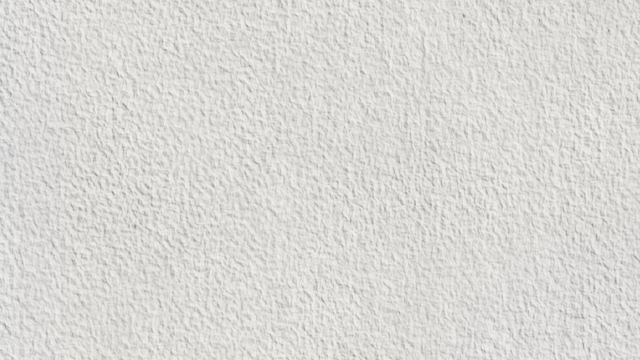
This texture is drawn by a WebGL 2 fragment shader. Its source:

```glsl
#version 300 es
precision highp float;
// Pale rough-cast plaster under raking light from the upper right.
// Warped gradient noise forms a height field; its slope towards the light
// gives highlights and shadows, with brushed vertical streaks and rare pits.

uniform vec2 u_resolution;
out vec4 fragColor;

float hash(vec2 p) {
    vec3 q = fract(p.xyx * 0.1031);
    q += dot(q, q.yzx + 33.33);
    return fract((q.x + q.y) * q.z);
}

float cornerSlope(vec2 cell, vec2 offset) {
    float angle = 6.2832 * hash(cell);
    return dot(vec2(cos(angle), sin(angle)), offset);
}

float gradientNoise(vec2 p) {
    vec2 i = floor(p), f = fract(p);
    vec2 w = f * f * f * (f * (f * 6.0 - 15.0) + 10.0);
    vec2 e = vec2(0.0, 1.0);
    float low = mix(cornerSlope(i, f), cornerSlope(i + e.yx, f - e.yx), w.x);
    float high = mix(cornerSlope(i + e.xy, f - e.xy), cornerSlope(i + e.yy, f - e.yy), w.x);
    return mix(low, high, w.y);
}

// Plaster relief: swells, lumps, fine crumbs and vertical brush streaks
float plasterHeight(vec2 p, float brushed) {
    vec2 warp = vec2(gradientNoise(p * 31.0 + 11.3), gradientNoise(p * 31.0 + 57.9));
    vec2 q = p + 0.005 * warp;
    float swells = gradientNoise(q * vec2(29.0, 23.0) + 14.2);
    float lumps = gradientNoise(q * vec2(70.0, 60.0) + 3.7);
    float crumbs = gradientNoise(q * vec2(136.0, 116.0) + 21.4);
    float streaks = gradientNoise(q * vec2(84.0, 30.0) + 41.2);
    return 0.5 * swells + lumps * (1.0 - 0.3 * brushed) + 0.38 * crumbs
        + 0.5 * brushed * streaks;
}

// Sparse small holes, each kept well inside its own cell
float pits(vec2 p) {
    vec2 cell = floor(p * 9.0);
    vec2 centre = 0.2 + 0.6 * vec2(hash(cell + 5.1), hash(cell + 17.6));
    vec2 d = (fract(p * 9.0) - centre) / 9.0;
    float radius = mix(0.0025, 0.005, hash(cell + 29.3));
    float hole = 1.0 - smoothstep(0.3 * radius, 1.3 * radius, length(d * vec2(1.3, 0.75)));
    return hole * step(0.97, hash(cell + 71.8));
}

void main() {
    vec2 p = gl_FragCoord.xy / u_resolution.y;
    float across = gl_FragCoord.x / u_resolution.x;

    // Broad changes in the brushwork and roughness
    float patches = gradientNoise(p * vec2(3.6, 2.0) + 8.4);
    float brushed = clamp(smoothstep(0.3, 0.6, across) * 0.8 + 0.6 * patches, 0.0, 1.0);
    float roughness = 1.0 + 0.4 * gradientNoise(p * vec2(4.5, 3.0) + 63.1);

    // Slope facing the light, measured in lump widths
    vec2 toLight = normalize(vec2(0.75, 0.66)) * 0.0015;
    float rise = plasterHeight(p - toLight, brushed) - plasterHeight(p + toLight, brushed);
    float slope = clamp(roughness * rise / (0.003 * 66.0), -2.8, 2.2);

    // Soft highlights, deeper shadows and darkened hollows
    float tone = 0.86 + 0.056 * slope - 0.014 * slope * slope;
    tone += 0.035 * plasterHeight(p, brushed);
    tone += 0.016 * gradientNoise(p * 190.0 + 5.5);
    tone += 0.022 * gradientNoise(p * vec2(2.2, 1.6) + 31.7);
    tone += 0.016 * gradientNoise(p * vec2(13.0, 9.0) + 77.3);
    tone += 0.018 * gradientNoise(p * vec2(24.0, 2.5) + 12.9) * brushed;
    tone -= 0.16 * pits(p);

    // Warm white paint, cooler towards the left edge and lower right
    float cool = 0.8 * (1.0 - smoothstep(0.0, 0.14, across));
    cool += 0.6 * smoothstep(0.5, 1.0, across) * (1.0 - smoothstep(0.0, 0.6, p.y));
    vec3 paint = tone + mix(vec3(0.004, -0.002, -0.015), vec3(-0.004, -0.005, -0.004), cool);
    fragColor = vec4(clamp(paint, 0.0, 1.0), 1.0);
}
```
